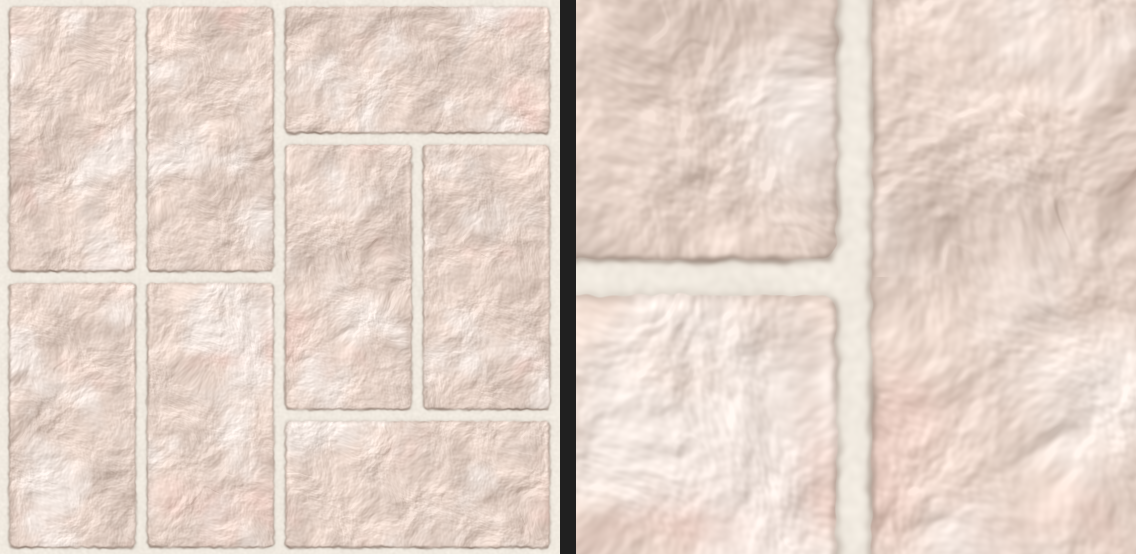
Left: the whole. Right: its middle third, enlarged.
Reproduce this texture procedurally as a Shadertoy shader.

```glsl
#define GRID vec2(4.058, 4.01)
#define GRID_OFFSET vec2(0.025, 0.005)
#define HALF_JOINT 0.043
#define CORNER_RADIUS 0.04
#define RIM_WIDTH 0.011
#define RELIEF 0.85
#define STONE vec3(0.900, 0.825, 0.780)
#define PALE vec3(0.955, 0.915, 0.890)
#define ROSE vec3(0.920, 0.785, 0.745)
#define UMBER vec3(0.800, 0.725, 0.680)
#define GROUT vec3(0.948, 0.922, 0.882)
#define RIM_COLOR vec3(0.580, 0.510, 0.465)

vec2 hash2(vec2 p) {
    vec3 h = fract(p.xyx * vec3(0.1031, 0.1030, 0.0973));
    h += dot(h, h.yzx + 33.33);
    return fract((h.xx + h.yz) * h.zy);
}

float cornerSlope(vec2 cell, vec2 corner, vec2 f) {
    return dot(hash2(cell + corner) * 2.0 - 1.0, f - corner);
}

float gradientNoise(vec2 p) {
    vec2 i = floor(p), f = p - i;
    vec2 w = f * f * f * (f * (f * 6.0 - 15.0) + 10.0);
    float low = mix(cornerSlope(i, vec2(0, 0), f), cornerSlope(i, vec2(1, 0), f), w.x);
    float high = mix(cornerSlope(i, vec2(0, 1), f), cornerSlope(i, vec2(1, 1), f), w.x);
    return mix(low, high, w.y);
}

float fbm(vec2 p) {
    float sum = 0.0, amp = 0.5;
    for (int k = 0; k < 4; k++) {
        sum += amp * gradientNoise(p);
        p = mat2(1.6, 1.2, -1.2, 1.6) * p + 17.3;
        amp *= 0.5;
    }
    return sum;
}

// Rough stone with broken ledges
float stoneHeight(vec2 p) {
    vec2 warp = vec2(gradientNoise(p * 3.0), gradientNoise(p * 3.0 + 41.0));
    vec2 s = p + 0.12 * warp;
    float ledge = smoothstep(-0.04, 0.04, gradientNoise(s * 5.0 + 9.0) + 0.3 * gradientNoise(s * 13.0));
    float broken = smoothstep(-0.05, 0.25, gradientNoise(p * 3.5 + 63.0));
    return fbm(s * 6.0) + 0.07 * ledge * broken;
}

// Two columns of upright tiles beside a band of two uprights between flat tiles
void findTile(vec2 q, out vec2 center, out vec2 halfSize) {
    vec2 cell = floor(clamp(q, 0.0, 3.999));
    bool leftHalf = cell.x < 2.0;
    bool middleBand = cell.y > 0.5 && cell.y < 2.5;
    bool upright = leftHalf || middleBand;
    halfSize = upright ? vec2(0.5, 1.0) : vec2(1.0, 0.5);
    center = upright ? vec2(cell.x + 0.5, 2.0) : vec2(3.0, cell.y + 0.5);
    if (leftHalf) center.y = 2.0 * floor(cell.y * 0.5) + 1.0;
}

float roundedBox(vec2 p, vec2 halfSize, float radius) {
    vec2 e = abs(p) - halfSize + radius;
    return length(max(e, 0.0)) + min(max(e.x, e.y), 0.0) - radius;
}

void mainImage(out vec4 fragColor, in vec2 fragCoord) {
    vec2 q = fragCoord / iResolution.xy * GRID - GRID_OFFSET;
    float aa = GRID.y / iResolution.y;
    vec2 center, halfSize;
    findTile(q, center, halfSize);
    vec2 local = q - center;
    vec2 inner = halfSize - HALF_JOINT;
    float d = roundedBox(local, inner, CORNER_RADIUS)
            + 0.012 * gradientNoise(q * 22.0) + 0.008 * gradientNoise(q * 6.0);

    // Stains, different on each tile
    vec2 p = q + floor(hash2(center * 2.0 + 5.0) * 60.0) + 20.0;
    vec3 stone = STONE * (1.0 + 0.22 * fbm(p * 3.0 + 7.0));
    stone = mix(stone, UMBER, 0.75 * smoothstep(0.0, 0.28, fbm(p * vec2(1.3, 1.9) + 31.0)));
    stone = mix(stone, ROSE, 0.7 * smoothstep(0.06, 0.26, fbm(p * 1.2 + 83.0)));
    stone = mix(stone, PALE, 0.85 * smoothstep(0.0, 0.24, fbm(p * 1.5 + 57.0)));

    // Relief lit from the upper left
    float slope = stoneHeight(p) - stoneHeight(p + vec2(-0.009, 0.010));
    float light = clamp(slope * RELIEF, -0.13, 0.08);
    stone += light * vec3(1.0, 1.02, 1.04);

    // Rim: dark below, medium at the sides, bright on top
    vec2 e = abs(local) - inner;
    float sideRim = local.x < 0.0 ? 0.55 : 0.42;
    float endRim = local.y < 0.0 ? 0.85 : 0.12;
    float rim = mix(sideRim, endRim, smoothstep(-0.02, 0.02, e.y - e.x));
    rim *= 0.8 + 0.7 * gradientNoise(q * 9.0 + 70.0);
    float bevel = exp(-pow((d + 0.025) / 0.016, 2.0));
    stone += 0.035 * bevel * (local.y > 0.0 ? 1.0 : -0.6);

    vec3 grout = GROUT + 0.035 * gradientNoise(q * 38.0) + 0.04 * fbm(q * 5.0);
    grout -= 0.035 * exp(-max(d, 0.0) / 0.015);
    vec3 color = mix(grout, stone, smoothstep(aa, -aa, d));
    float line = exp(-pow(d / max(RIM_WIDTH, 0.8 * aa), 2.0));
    color = mix(color, RIM_COLOR, clamp(line * rim, 0.0, 1.0));
    fragColor = vec4(clamp(color, 0.0, 1.0), 1.0);
}
```
